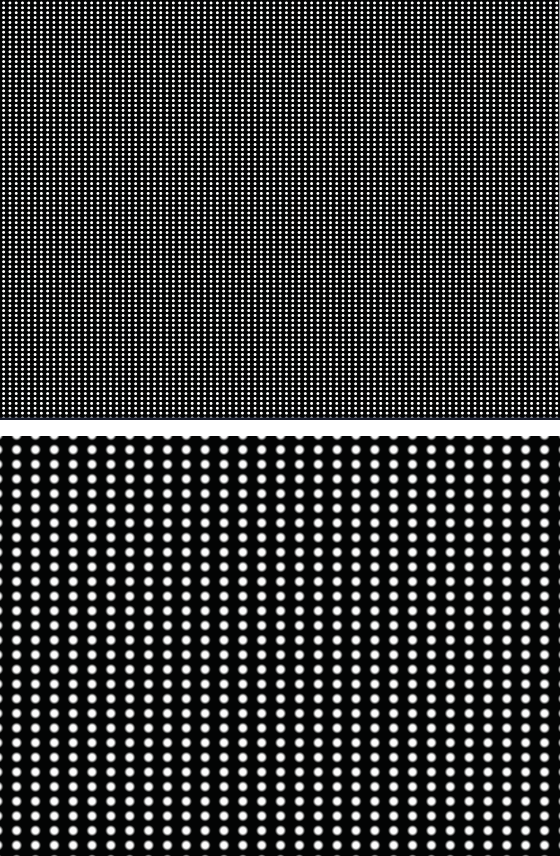
Top, the full canvas; bottom, a detail of the centre.
Give the GLSL for this pattern, as a Shadertoy shader.

```glsl
// Soft round dot: bright core with a feathered rim, never sharper than a pixel
float dotMask(vec2 offset, float radius, float pixel) {
    float feather = max(0.0014, 0.55 * pixel);
    return 1.0 - smoothstep(radius - feather, radius + feather, length(offset));
}

// Thin strip along an edge, from the distance to that edge
float edgeStrip(float dist, float width, float pixel) {
    return 1.0 - smoothstep(width - 0.5 * pixel, width + 0.5 * pixel, dist);
}

void mainImage(out vec4 fragColor, in vec2 fragCoord) {
    float pixel = 1.0 / iResolution.y;
    float aspect = iResolution.x * pixel;
    vec2 uv = fragCoord / iResolution.xy;

    // Grid of columns and rows, counted from the upper left
    vec2 grid = vec2(89.1, 86.0);
    vec2 fromTop = vec2(uv.x, 1.0 - uv.y);
    vec2 cell = fract(fromTop * grid - vec2(0.08, 0.1)) - 0.5;
    vec2 offset = cell * vec2(aspect, 1.0) / grid;

    // White dots on near black
    vec3 background = vec3(0.012, 0.016, 0.014);
    vec3 dotWhite = vec3(0.99);
    vec3 color = mix(background, dotWhite, dotMask(offset, 0.0034, pixel));

    // Pale sliver on the right, navy strip along the bottom
    float rightStrip = edgeStrip((1.0 - uv.x) * aspect, 0.0026, pixel);
    color = mix(color, vec3(0.56, 0.56, 0.58), rightStrip * smoothstep(0.16, 0.18, uv.y));
    color = mix(color, vec3(0.09, 0.11, 0.17), edgeStrip(uv.y, 0.006, pixel));

    fragColor = vec4(color, 1.0);
}
```
